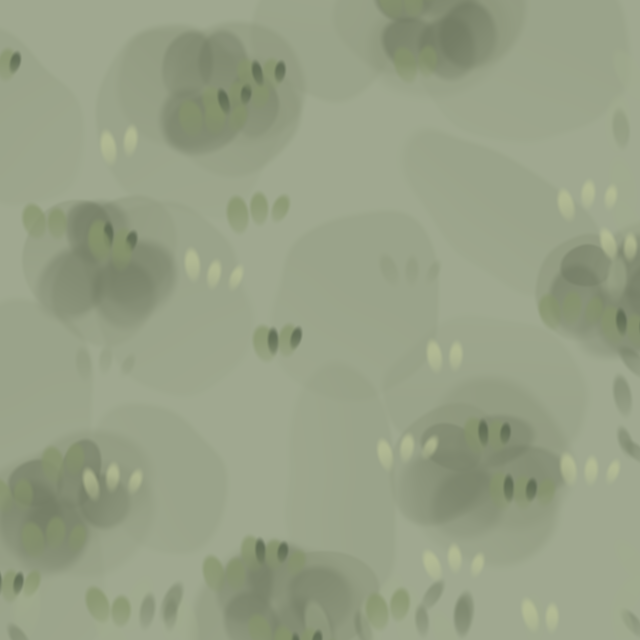
Reproduce this texture procedurally as a three.js fragment shader.

```glsl
// Painted meadow: soft sage washes, darker bushes around an open centre,
// and small fanned dabs of grass. Every stroke is a wobbly ellipse that
// fades towards one end and is layered over the strokes before it.
varying vec2 vUv;

vec3 hash3(float n) {
  vec3 p = fract(n * vec3(0.1031, 0.1030, 0.0973));
  p += dot(p, p.yzx + 33.33);
  return fract((p.xxy + p.yzz) * p.zyx);
}

float hash2(vec2 c) {
  return hash3(c.x + 57.0 * c.y + 311.0).x;
}

float noise(vec2 p) {
  vec2 i = floor(p);
  vec2 f = fract(p);
  f = f * f * (3.0 - 2.0 * f);
  return mix(mix(hash2(i), hash2(i + vec2(1.0, 0.0)), f.x),
             mix(hash2(i + vec2(0.0, 1.0)), hash2(i + vec2(1.0, 1.0)), f.x), f.y);
}

// Coverage of one brush stroke, strongest at its upper end
float stroke(vec2 p, vec2 radius, float lean, float edge) {
  float c = cos(lean);
  float s = sin(lean);
  vec2 q = vec2(c * p.x - s * p.y, s * p.x + c * p.y) / radius;
  float d = (length(q) - 1.0) * min(radius.x, radius.y);
  return (1.0 - smoothstep(-edge, edge, d)) * mix(0.5, 1.0, smoothstep(-1.0, 0.5, q.y));
}

// Bushes sit on a loose ring, leaving the middle open
vec2 bushCentre(float i) {
  vec3 h = hash3(i + 41.0);
  float angle = i * 0.9 + 0.2 + 0.25 * (h.x - 0.5);
  return 0.5 + (0.34 + 0.17 * h.y) * vec2(cos(angle), sin(angle));
}

vec3 paintWashes(vec3 color, vec2 p) {
  for (int i = 0; i < 12; i++) {
    float n = float(i);
    vec3 h = hash3(n + 7.0);
    vec2 centre = fract(n * vec2(0.7549, 0.5698) + 0.25);
    vec2 radius = vec2(0.10 + 0.12 * h.x, 0.08 + 0.08 * h.y);
    float a = stroke(p - centre, radius, h.z * 6.28, 0.006);
    color = mix(color, vec3(0.545, 0.58, 0.475), a * 0.27);
  }
  return color;
}

vec3 paintBushes(vec3 color, vec2 p) {
  for (int i = 0; i < 7; i++) {
    float n = float(i);
    vec2 centre = bushCentre(n);
    float depth = 0.32 + 0.26 * hash3(n + 90.0).z;
    // Pale halo, then the dark lobes
    for (int k = 0; k < 8; k++) {
      float m = float(k);
      vec3 h = hash3(n * 13.0 + m * 5.0 + 150.0);
      float halo = 1.0 - step(2.5, m);
      float angle = m * 2.4 + h.x;
      vec2 offset = vec2(cos(angle), sin(angle) * 0.8) * mix(0.065, 0.05, halo);
      vec2 radius = mix(vec2(0.042, 0.052), vec2(0.095, 0.085), halo) * (0.8 + 0.5 * h.yz);
      float a = stroke(p - centre - offset, radius, (h.z - 0.5) * 3.0, 0.003 + 0.009 * h.y);
      vec3 tint = mix(vec3(0.43, 0.465, 0.375), vec3(0.535, 0.57, 0.465), halo);
      color = mix(color, tint, a * mix(depth, 0.42, halo));
    }
  }
  return color;
}

// Muted leaves crowding the bottom and right borders
vec3 paintBorder(vec3 color, vec2 p) {
  for (int i = 0; i < 36; i++) {
    float n = float(i);
    vec3 h = hash3(n + 400.0);
    float side = step(22.5, n);
    vec2 centre = mix(vec2(h.x, 0.07 * h.y), vec2(1.0 - 0.04 * h.y, h.x * 0.9), side);
    vec2 radius = vec2(0.012, 0.028) * (0.8 + 0.8 * h.z);
    float a = stroke(p - centre, radius, (h.y - 0.5) * 1.2 - 0.4 * side, 0.004);
    vec3 tint = mix(vec3(0.46, 0.50, 0.40), vec3(0.63, 0.67, 0.55), step(0.5, h.z));
    color = mix(color, tint, a * 0.5);
  }
  return color;
}

// Groups of two or three blades: green, pale, ghostly, some with dark accents
vec3 paintGrass(vec3 color, vec2 p) {
  for (int i = 0; i < 38; i++) {
    float n = float(i);
    vec3 h = hash3(n + 600.0);
    float nearBush = 1.0 - step(13.5, n);
    vec2 open = fract(n * vec2(0.7549, 0.5698) + 0.1 * h.xy);
    vec2 centre = mix(open, bushCentre(mod(n, 7.0)) + 0.15 * (h.xy - 0.5), nearBush);
    float pale = step(0.45, h.z) * (1.0 - nearBush);
    float ghost = step(0.84, h.z) * pale;
    float accent = step(0.62, h.x) * (1.0 - pale);
    vec2 size = mix(vec2(0.017, 0.028), vec2(0.0115, 0.024), pale);
    vec3 tint = mix(vec3(0.525, 0.58, 0.42), vec3(0.73, 0.76, 0.59), pale);
    tint = mix(tint, vec3(0.54, 0.58, 0.47), ghost);
    for (int k = 0; k < 3; k++) {
      float m = float(k);
      vec3 g = hash3(n * 7.0 + m + 900.0);
      float shown = 1.0 - step(1.5, m) * step(0.5, h.y);
      vec2 blade = p - centre - vec2((m - 1.0) * 0.035, (g.x - 0.5) * 0.02);
      float lean = (m - 0.8) * 0.3 + (g.y - 0.5) * 0.25;
      float a = stroke(blade, size * (1.0 - 0.13 * m), lean, 0.004);
      color = mix(color, tint, a * shown * mix(0.72, 0.4, ghost));
      float dark = stroke(blade - vec2(0.013, 0.004), vec2(0.008, 0.019 - 0.003 * m), lean + 0.15, 0.003);
      color = mix(color, vec3(0.36, 0.41, 0.32), dark * accent * (1.0 - step(1.5, m)) * 0.85);
    }
  }
  return color;
}

void main() {
  vec2 wobble = vec2(noise(vUv * 11.0), noise(vUv * 11.0 + 40.0)) - 0.5;
  vec3 color = vec3(0.626, 0.66, 0.563);
  color = paintWashes(color, vUv + 0.035 * wobble);
  color = paintBushes(color, vUv + 0.018 * wobble);
  color = paintBorder(color, vUv);
  gl_FragColor = vec4(paintGrass(color, vUv + 0.006 * wobble), 1.0);
}
```
